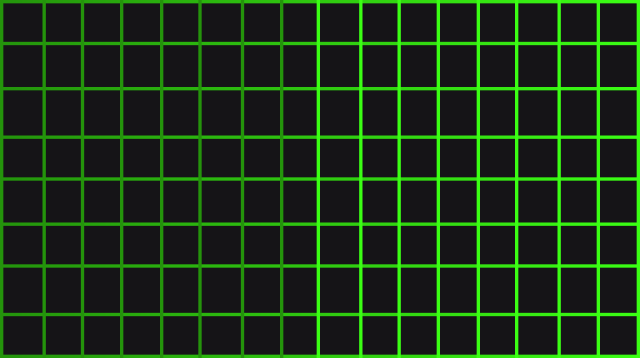
A WebGL 1 fragment shader for this pattern:

```glsl
precision highp float;

uniform vec2 u_resolution;

// Uneven column positions: a wider cell every five, restarting at mid canvas
float columnOffset(float k) {
  float wideCells = floor((k + 4.5) / 5.0);
  float nudge = step(1.5, k) * min(mod(k, 4.0), 1.0);
  return 47.0 * k + 4.0 * wideCells - nudge;
}

// Uneven row positions: cells grow in groups of four
float rowOffset(float k) {
  float group = floor((k + 0.5) / 4.0);
  float r = k - 4.0 * group;
  float nudge = 4.0 * group * (1.0 - step(0.5, abs(r - 1.0)));
  return 212.0 * group + r * (48.0 + 2.0 * r) + nudge;
}

// Coverage of a line four units wide
float lineMask(float distanceToCenter, float pixel) {
  return clamp((2.0 - abs(distanceToCenter)) / pixel + 0.5, 0.0, 1.0);
}

void main() {
  // Canvas measured as 768 by 428 units, rows counted from the top
  vec2 canvas = vec2(768.0, 428.0);
  vec2 p = gl_FragCoord.xy / u_resolution * canvas;
  p.y = canvas.y - p.y;
  vec2 pixel = canvas / u_resolution;

  vec3 background = vec3(0.082, 0.078, 0.09);
  vec3 dimGreen = vec3(0.14, 0.58, 0.045);
  vec3 neonGreen = vec3(0.23, 1.0, 0.08);

  float rows = 0.0;
  float dimColumns = 0.0;
  float brightColumns = 0.0;
  for (int i = 0; i < 9; i++) {
    float k = float(i);
    rows = max(rows, lineMask(p.y - 2.0 - rowOffset(k), pixel.y));
    float x = columnOffset(k);
    if (i < 8) {
      dimColumns = max(dimColumns, lineMask(p.x - 2.0 - x, pixel.x));
    }
    brightColumns = max(brightColumns, lineMask(p.x - 382.0 - x, pixel.x));
  }

  // Rows brighten from left to right; columns lie on top
  vec3 color = mix(background, mix(dimGreen, neonGreen, p.x / canvas.x), rows);
  color = mix(color, dimGreen, dimColumns);
  color = mix(color, neonGreen, brightColumns);
  gl_FragColor = vec4(color, 1.0);
}
```
